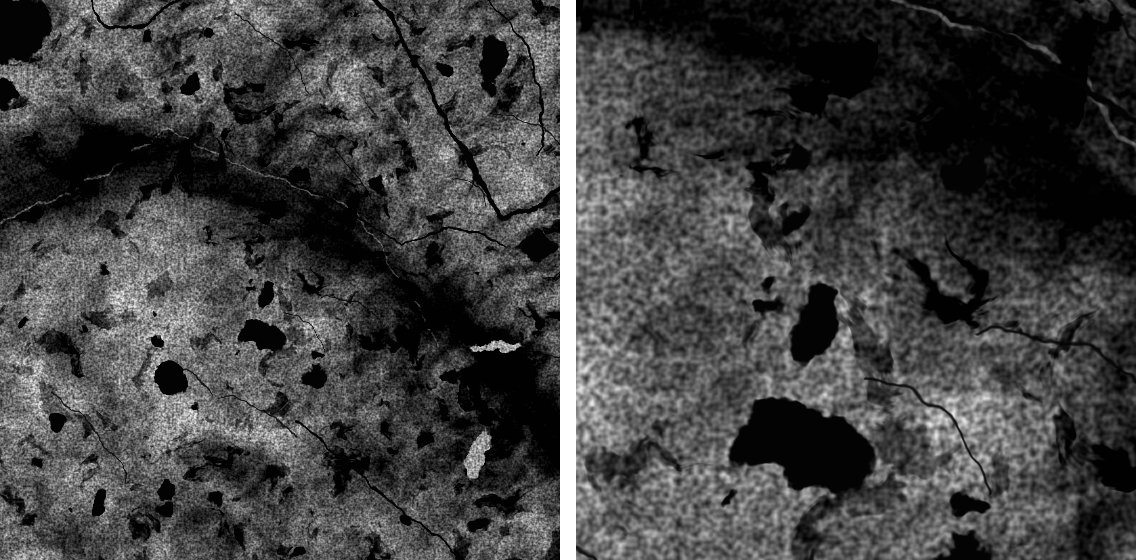
Left, the full canvas; right, a detail of the centre.
This texture is drawn by a three.js fragment shader. Its source:

```glsl
// Grey radar view of a lowland: speckled fields, a dark arched valley, lakes and winding rivers.
varying vec2 vUv;

float hash(vec2 p) {
  return fract(sin(dot(p, vec2(127.1, 311.7))) * 43758.5);
}

vec2 hash2(float n) {
  return vec2(hash(vec2(n, 3.7)), hash(vec2(n, 9.2)));
}

float corner(vec2 cell, vec2 offset) {
  float angle = 6.2832 * hash(cell);
  return dot(vec2(cos(angle), sin(angle)), offset);
}

// Gradient noise, about -0.7 to 0.7
float noise(vec2 p) {
  vec2 i = floor(p), f = fract(p);
  vec2 u = f * f * f * (f * (f * 6.0 - 15.0) + 10.0);
  vec2 e = vec2(1.0, 0.0);
  return mix(mix(corner(i, f), corner(i + e, f - e), u.x),
             mix(corner(i + e.yx, f - e.yx), corner(i + 1.0, f - 1.0), u.x), u.y);
}

float fbm(vec2 p) {
  float sum = 0.0, amp = 1.0;
  for (int i = 0; i < 5; i++) {
    sum += amp * noise(p);
    p = mat2(1.6, 1.2, -1.2, 1.6) * p + 5.3;
    amp *= 0.55;
  }
  return sum;
}

// Soft elliptical region
float glow(vec2 p, vec2 center, vec2 radius) {
  vec2 d = (p - center) / radius;
  return exp(-dot(d, d));
}

// Sharp elliptical region
float lake(vec2 p, vec2 center, vec2 radius) {
  float d = (length((p - center) / radius) - 1.0) * min(radius.x, radius.y);
  return 1.0 - smoothstep(-0.0015, 0.0015, d);
}

// Bowed line from a to b
float river(vec2 p, vec2 a, vec2 b, float bend, float width) {
  vec2 ab = b - a;
  float t = clamp(dot(p - a, ab) / dot(ab, ab), 0.0, 1.0);
  vec2 side = normalize(vec2(-ab.y, ab.x));
  float d = distance(p, a + ab * t + side * bend * 4.0 * t * (1.0 - t));
  return 1.0 - smoothstep(width - 0.001, width + 0.001, d);
}

void main() {
  vec2 p = vUv;
  vec2 land = p + 0.05 * vec2(fbm(p * 6.0), fbm(p * 6.0 + 31.0));
  vec2 shore = p + 0.018 * vec2(fbm(p * 19.0 + 7.0), fbm(p * 19.0 + 53.0));
  vec2 meander = p + 0.014 * vec2(fbm(p * 13.0 + 17.0), fbm(p * 13.0 + 71.0));

  // Broad light and dark districts
  float tone = 0.32;
  tone += 0.20 * glow(land, vec2(0.15, 0.94), vec2(0.13, 0.08));
  tone += 0.13 * glow(land, vec2(0.10, 0.33), vec2(0.35, 0.30));
  tone += 0.17 * glow(land, vec2(0.10, 0.53), vec2(0.15, 0.06));
  tone += 0.15 * glow(land, vec2(0.30, 0.42), vec2(0.09, 0.10));
  tone += 0.20 * glow(land, vec2(0.47, 0.25), vec2(0.10, 0.06));
  tone += 0.28 * glow(land, vec2(0.32, 0.63), vec2(0.09, 0.05));
  tone += 0.12 * glow(land, vec2(0.87, 0.72), vec2(0.10, 0.16));
  tone -= 0.20 * glow(land, vec2(0.85, 0.26), vec2(0.18, 0.16));
  tone -= 0.26 * glow(land, vec2(0.16, 0.76), vec2(0.11, 0.07));
  tone -= 0.14 * glow(land, vec2(0.42, 0.15), vec2(0.10, 0.07));

  // Arched valley, streaked along its length
  float arch = p.y - 0.68 + 0.9 * (p.x - 0.28) * (p.x - 0.28);
  float across = arch + land.y - p.y;
  float valley = exp(-across * across / 0.0065);
  tone -= 0.33 * valley;
  tone += 0.13 * valley * fbm(vec2(p.x * 7.0, arch * 38.0));

  // Mottled ground, diagonal streaks in the north east, boggy hollows
  vec2 slanted = mat2(0.6, 0.8, -0.8, 0.6) * land;
  float northEast = smoothstep(0.7, 1.3, p.x + p.y);
  float open = 1.0 - 0.7 * valley;
  tone += open * 0.30 * fbm(land * 9.0 + 2.0);
  tone += open * mix(0.12, 0.27, northEast) * fbm(slanted * vec2(34.0, 11.0));
  tone += open * 0.14 * fbm(p * 48.0);
  tone -= 0.28 * smoothstep(0.22, 0.42, fbm(land * 17.0 + 40.0));

  // Pale channel, sandbar and bare field
  float pale = river(meander, vec2(0.0, 0.60), vec2(0.30, 0.77), -0.01, 0.002);
  pale = max(pale, river(meander, vec2(0.30, 0.77), vec2(0.63, 0.63), -0.01, 0.0015));
  pale = max(pale, river(meander, vec2(0.63, 0.63), vec2(0.79, 0.38), 0.0, 0.0015));
  tone += 0.22 * pale;
  tone = mix(tone, 0.64, lake(shore, vec2(0.885, 0.38), vec2(0.05, 0.007)));
  vec2 field = mat2(0.9, 0.43, -0.43, 0.9) * (shore - vec2(0.855, 0.185));
  tone = mix(tone, 0.60, lake(field, vec2(0.0), vec2(0.017, 0.042)));

  // Fine radar speckle
  float speckle = noise(p * 293.0) + noise(p * 171.0 + 9.0);
  tone += speckle * (0.09 + 0.45 * max(tone, 0.0));

  // Large lakes, then scattered ponds and creeks
  float water = lake(shore, vec2(0.02, 0.95), vec2(0.07, 0.06));
  water = max(water, lake(shore, vec2(0.47, 0.40), vec2(0.042, 0.026)));
  water = max(water, lake(shore, vec2(0.30, 0.33), vec2(0.022, 0.026)));
  water = max(water, lake(shore, vec2(0.56, 0.325), vec2(0.026, 0.020)));
  water = max(water, lake(shore, vec2(0.88, 0.89), vec2(0.026, 0.040)));
  water = max(water, lake(shore, vec2(0.96, 0.56), vec2(0.030, 0.024)));
  for (int i = 0; i < 44; i++) {
    float n = float(i);
    vec2 spot = hash2(n + 1.0), kind = hash2(n + 60.0);
    vec2 size = (0.004 + 0.018 * kind.x * kind.x) * vec2(1.0, 0.6 + 0.8 * kind.y);
    water = max(water, lake(shore, spot, size));
    if (i < 11) {
      vec2 run = vec2(0.05 + 0.12 * kind.x, -0.04 - 0.13 * kind.y);
      water = max(water, 0.85 * river(meander, spot.yx, spot.yx + run, 0.02, 0.0012));
    }
  }

  // Named courses: eastern river, northern loop and their branches
  water = max(water, river(meander, vec2(0.67, 1.01), vec2(0.89, 0.61), 0.005, 0.0042));
  water = max(water, river(meander, vec2(0.89, 0.61), vec2(1.01, 0.67), -0.01, 0.0035));
  water = max(water, river(meander, vec2(0.165, 1.01), vec2(0.275, 0.965), -0.045, 0.0035));
  water = max(water, river(meander, vec2(0.275, 0.965), vec2(0.38, 1.01), 0.015, 0.003));
  water = max(water, river(meander, vec2(0.50, 0.68), vec2(0.72, 0.56), 0.01, 0.002));
  water = max(water, river(meander, vec2(0.72, 0.56), vec2(0.91, 0.56), 0.03, 0.002));
  water = max(water, river(meander, vec2(0.87, 1.01), vec2(0.96, 0.73), 0.04, 0.002));
  water = max(water, river(meander, vec2(0.53, 0.25), vec2(0.83, 0.0), 0.0, 0.002));

  tone = mix(tone, 0.01, water);
  gl_FragColor = vec4(vec3(clamp(tone, 0.005, 0.9)), 1.0);
}
```
